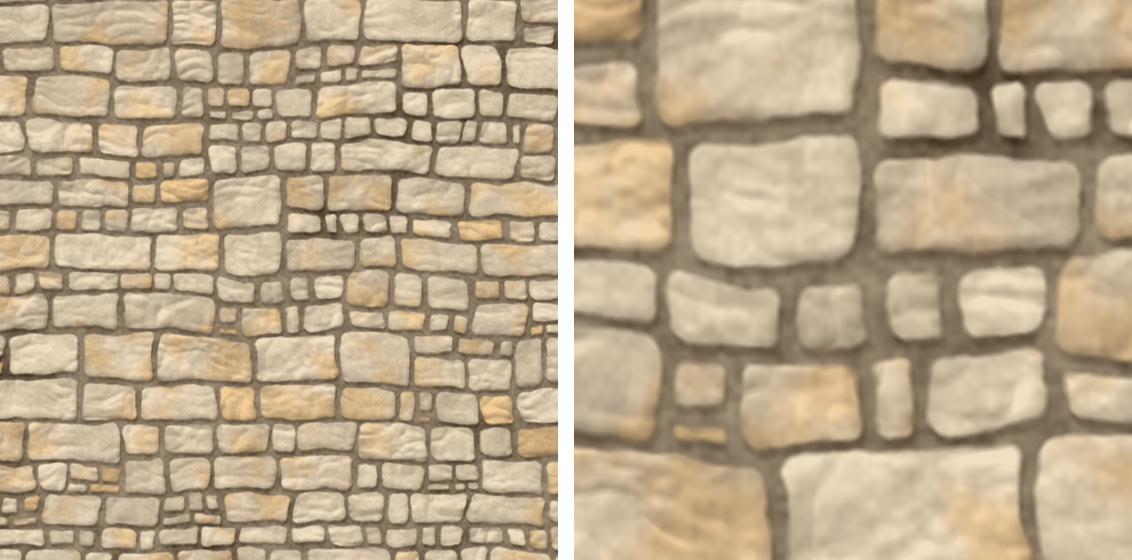
Left: the whole. Right: its middle third, enlarged.
This texture is drawn by a Shadertoy shader. Its source:

```glsl
// A wall of rough, cream-coloured limestone blocks set in brown mortar.
// Jittered bands are cut into stones by random splits; each stone is a rough
// rounded box, lit from the upper left over a chipped noise relief.

const vec3 DEEP_BROWN = vec3(0.29, 0.23, 0.16);
const vec3 PALE_CREAM = vec3(0.87, 0.80, 0.69);
const vec3 OCHRE_TINT = vec3(1.01, 0.89, 0.70);
const vec2 LIGHT_STEP = vec2(-0.0025, 0.0050);
const float BAND_HEIGHT = 0.133;
const float CELL_WIDTH = 0.45;
const float JOINT = 0.0048;

struct Stone {
    float dist;   // signed distance to the outline, negative inside
    vec2 local;   // position inside the stone, -1 to 1
    float id;     // random value of the stone
};

float hash(vec2 p) {
    return fract(sin(dot(p, vec2(127.1, 311.7))) * 43758.5453);
}

float noise(vec2 p) {
    vec2 i = floor(p), f = fract(p);
    f = f * f * (3.0 - 2.0 * f);
    float low = mix(hash(i), hash(i + vec2(1, 0)), f.x);
    float high = mix(hash(i + vec2(0, 1)), hash(i + vec2(1, 1)), f.x);
    return mix(low, high, f.y);
}

float fbm(vec2 p) {
    float sum = 0.0, amp = 0.533;
    for (int i = 0; i < 4; i++) {
        sum += amp * noise(p);
        p = mat2(1.6, 1.2, -1.2, 1.6) * p + 7.3;
        amp *= 0.5;
    }
    return sum;
}

// Creased noise, for broken stone faces
float crease(vec2 p) {
    return abs(2.0 * noise(p) - 1.0);
}

float cut(float k, float size, float seed) {
    return (k + 0.36 * (hash(vec2(k, seed)) - 0.5)) * size;
}

// Start, end and index of the jittered interval around x
vec3 jitteredSpan(float x, float size, float seed) {
    float k = floor(x / size);
    if (x < cut(k, size, seed)) k -= 1.0;
    else if (x >= cut(k + 1.0, size, seed)) k += 1.0;
    return vec3(cut(k, size, seed), cut(k + 1.0, size, seed), k);
}

vec2 bend(vec2 p) {
    vec2 sway = vec2(noise(p * 6.0 + 3.1), noise(p * 5.0 + 41.7)) - 0.5;
    vec2 wobble = vec2(noise(p * 24.0 + 9.2), noise(p * 22.0 + 67.4)) - 0.5;
    return p + 0.020 * sway + 0.009 * wobble;
}

Stone stoneAt(vec2 point) {
    vec2 p = bend(point);
    vec3 band = jitteredSpan(p.y, BAND_HEIGHT, 5.0);
    vec3 cell = jitteredSpan(p.x + 0.19 * band.z, CELL_WIDTH, band.z + 31.0);
    vec2 lo = vec2(cell.x - 0.19 * band.z, band.x);
    vec2 hi = vec2(cell.y - 0.19 * band.z, band.y);
    float id = hash(vec2(cell.z, band.z) + 11.0);

    // Split the cell until its pieces have the proportions of stones
    for (int i = 0; i < 7; i++) {
        vec2 size = hi - lo;
        float step_i = float(i);
        float chance = hash(vec2(id * 17.0, step_i + 0.5));
        float spot = hash(vec2(id * 23.0, step_i + 20.0));
        bool tall = size.y > 0.092;
        if (tall && size.x < 0.14 && chance > 0.5) break;
        bool wide = size.x > max(0.07, size.y * mix(1.6, 3.1, chance));
        bool sliver = size.y > 0.052 && spot < 0.10;
        bool across = tall && (chance < 0.55 || !wide);
        if (!across && !wide && !sliver) break;
        int axis = (across || !wide) ? 1 : 0;
        float ratio = axis == 1 ? mix(0.36, 0.64, spot) : mix(0.25, 0.75, spot);
        float split = mix(lo[axis], hi[axis], ratio);
        bool upper = p[axis] > split;
        if (upper) lo[axis] = split; else hi[axis] = split;
        id = hash(vec2(id * 13.0, step_i + (upper ? 60.0 : 90.0)));
    }

    // Rounded box with a ragged outline
    vec2 halfSize = 0.5 * (hi - lo);
    vec2 offset = p - 0.5 * (lo + hi);
    float radius = min(0.011, 0.35 * min(halfSize.x, halfSize.y));
    float gap = JOINT + 0.0024 * (id - 0.5);
    vec2 q = abs(offset) - halfSize + gap + radius;
    float d = length(max(q, 0.0)) + min(max(q.x, q.y), 0.0) - radius;
    d += 0.008 * (fbm(point * 36.0) - 0.5);
    return Stone(d, offset / halfSize, id);
}

float coverage(float d, float softness) {
    return 1.0 - smoothstep(-softness, softness, d);
}

float relief(vec2 p, float id) {
    vec2 q = p + 19.0 * id + 0.03 * vec2(noise(p * 19.0), noise(p * 17.0 + 8.0));
    return 0.55 * crease(q * vec2(15, 23)) + 0.30 * crease(q * vec2(34, 52))
         + 0.16 * noise(q * vec2(85, 120));
}

float stoneTone(vec2 p, Stone s) {
    float slope = relief(p, s.id) - relief(p + LIGHT_STEP, s.id);
    float rough = mix(0.5, 1.25, hash(vec2(s.id, 3.0)));
    float rim = smoothstep(-0.011, 0.001, s.dist);
    float tone = 0.94 + 0.14 * (hash(vec2(s.id, 7.0)) - 0.5);
    tone += rough * slope + 0.28 * (fbm(p * 20.0 + s.id) - 0.5);
    tone += rim * (0.15 * s.local.y - 0.05 * s.local.x - 0.10);
    return tone + 0.10 * (noise(p * 210.0) - 0.5);
}

float mortarTone(vec2 p, float shadow) {
    float tone = 0.42 + 0.35 * (fbm(p * 42.0) - 0.5);
    tone += 0.16 * (noise(p * 200.0) - 0.5) - 0.17 * shadow;
    return tone - 0.20 * smoothstep(0.52, 0.75, fbm(p * 5.0 + 2.0));
}

void mainImage(out vec4 fragColor, in vec2 fragCoord) {
    vec2 p = fragCoord / iResolution.y;
    Stone s = stoneAt(p);
    float shadow = coverage(stoneAt(p + vec2(-0.002, 0.006)).dist, 0.003);

    vec3 mortar = mix(DEEP_BROWN, PALE_CREAM, max(mortarTone(p, shadow), -0.25));
    vec3 face = mix(DEEP_BROWN, PALE_CREAM, clamp(stoneTone(p, s), 0.1, 1.13));

    // Ochre stones and rusty stains
    float stain = smoothstep(0.56, 0.78, fbm(p * 11.0 + 5.0 * s.id));
    float ochre = 0.7 * step(0.95, hash(vec2(s.id, 13.0)));
    face *= mix(vec3(1.0), OCHRE_TINT, max(ochre, 0.6 * stain));

    float softness = max(0.0026, 0.8 / iResolution.y);
    fragColor = vec4(mix(mortar, face, coverage(s.dist, softness)), 1.0);
}
```
